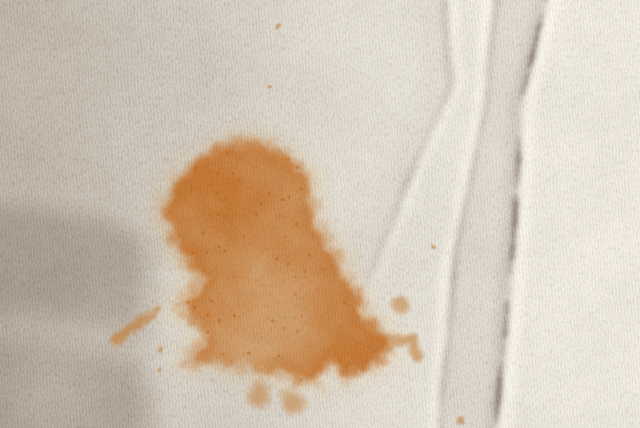
This texture is drawn by a Shadertoy shader. Its source:

```glsl
vec2 hash2(vec2 p) {
    p = vec2(dot(p, vec2(127.1, 311.7)), dot(p, vec2(269.5, 183.3)));
    return fract(sin(p) * 43758.5);
}

// Distance to the nearest scattered cell point
float cellular(vec2 p) {
    vec2 cell = floor(p), f = fract(p);
    float nearest = 2.0;
    for (int j = -1; j <= 1; j++)
        for (int i = -1; i <= 1; i++) {
            vec2 o = vec2(i, j);
            nearest = min(nearest, length(o + hash2(cell + o) - f));
        }
    return nearest;
}

// Layered sines, roughly -1 to 1
float waves(vec2 p) {
    float sum = 0.0, amp = 0.5;
    for (int i = 0; i < 4; i++) {
        sum += amp * sin(p.x + 1.7 * sin(p.y)) * cos(p.y + 1.3 * sin(p.x * 0.8));
        p = mat2(1.6, 1.2, -1.2, 1.6) * p + 2.3;
        amp *= 0.55;
    }
    return sum;
}

float segmentDist(vec2 p, vec2 a, vec2 b) {
    vec2 ab = b - a;
    return length(p - a - ab * clamp(dot(p - a, ab) / dot(ab, ab), 0.0, 1.0));
}

// Signed distance to the spill outline, negative inside
float spillDist(vec2 p) {
    const int N = 22;
    vec2 v[N] = vec2[N](
        vec2(.566, .684), vec2(.63, .664), vec2(.684, .639), vec2(.727, .59), vec2(.742, .488), vec2(.80, .395),
        vec2(.86, .277), vec2(.925, .21), vec2(.902, .156), vec2(.81, .112), vec2(.775, .15), vec2(.745, .102),
        vec2(.70, .105), vec2(.586, .135), vec2(.43, .15), vec2(.469, .219), vec2(.41, .293),
        vec2(.462, .346), vec2(.41, .414), vec2(.374, .508), vec2(.42, .60), vec2(.488, .648));
    float d = 9.0, side = 1.0;
    for (int i = 0; i < N; i++) {
        vec2 a = v[i], b = v[(i + 1) % N];
        d = min(d, segmentDist(p, a, b));
        if ((a.y > p.y) != (b.y > p.y) && p.x < a.x + (b.x - a.x) * (p.y - a.y) / (b.y - a.y))
            side = -side;
    }
    return d * side;
}

// Horizontal offset from a crease through four points, listed top to bottom
float creaseOffset(vec2 p, vec2 a, vec2 b, vec2 c, vec2 d) {
    float x = mix(b.x, a.x, (p.y - b.y) / (a.y - b.y));
    x = mix(x, mix(c.x, b.x, (p.y - c.y) / (b.y - c.y)), smoothstep(0.07, -0.07, p.y - b.y));
    x = mix(x, mix(d.x, c.x, (p.y - d.y) / (c.y - d.y)), smoothstep(0.07, -0.07, p.y - c.y));
    return p.x - x + 0.004 * waves(p * 12.0);
}

float bump(float x, float width) {
    return exp(-x * x / (width * width));
}

float clothShade(vec2 p) {
    float s = mix(0.73, 0.90, smoothstep(-0.15, 1.3, p.x + 0.06 * p.y));
    s += 0.02 * smoothstep(1.2, 1.35, p.x);
    s += 0.05 * bump(length((p - vec2(0.42, 0.26)) * vec2(1.0, 0.5)), 0.13);

    // Rounded shadow at the lower left, split by a pale roll
    float roundTop = 0.535 - 0.6 * p.x * p.x;
    float shadow = smoothstep(0.03, -0.06, p.y - roundTop) * smoothstep(0.42, 0.28, p.x);
    float roll = p.y - 0.235 + 0.5 * p.x * p.x;
    s -= shadow * (0.09 - 0.06 * bump(roll, 0.05) + 0.02 * bump(p.x - 0.32, 0.06));
    s += 0.05 * shadow * bump(length(p - vec2(0.12, 0.08)), 0.12);

    // Three pressed folds of uneven strength
    float left = creaseOffset(p, vec2(1.05, 1.0), vec2(1.065, .805), vec2(.957, .56), vec2(.86, .316));
    float mid = creaseOffset(p, vec2(1.156, 1.0), vec2(1.133, .746), vec2(1.064, .414), vec2(1.025, 0.0));
    float right = creaseOffset(p, vec2(1.28, 1.0), vec2(1.22, .766), vec2(1.207, .49), vec2(1.162, 0.0));
    float reach = smoothstep(0.27, 0.4, p.y) * (0.7 + 0.5 * waves(vec2(1.0, p.y * 7.0)));
    s += reach * (0.06 * bump(left - 0.012, 0.015) - 0.09 * bump(left + 0.010, 0.013));
    s -= 0.03 * reach * bump(left + 0.04, 0.045);
    float midWear = 0.8 + 0.5 * waves(vec2(5.0, p.y * 10.0));
    s += midWear * (0.045 * bump(mid + 0.014, 0.015) - 0.10 * bump(mid - 0.007, 0.011));
    s -= 0.045 * smoothstep(0.0, 0.03, mid) * smoothstep(0.02, -0.02, right);
    float rightWear = clamp(0.55 + 1.2 * waves(vec2(3.0, p.y * 16.0) + p.x), 0.1, 1.0);
    s -= 0.26 * rightWear * bump(right, 0.009) + 0.05 * bump(right + 0.012, 0.018);
    s += 0.045 * bump(right - 0.022, 0.018);
    return s + 0.02 * waves(p * 8.0);
}

// Slanted knit ribs broken up by fine threads
float knit(vec2 p) {
    float rib = sin(820.0 * (p.x + 0.10 * p.y) + 2.5 * waves(p * 22.0));
    float threads = 0.48 - cellular(vec2(p.x + 0.10 * p.y, p.y) * vec2(240.0, 105.0));
    return 0.016 * rib + 0.075 * threads + 0.012 * waves(p * 60.0);
}

// Loose drops and smears around the spill
float splashes(vec2 p) {
    vec3 drop[9] = vec3[9](
        vec3(.605, .08, .030), vec3(.685, .062, .030), vec3(.94, .288, .020),
        vec3(1.02, .422, .007), vec3(.377, .183, .008), vec3(.377, .14, .006),
        vec3(.63, .797, .006), vec3(.65, .935, .005), vec3(1.08, .012, .012));
    float amount = 0.0;
    for (int i = 0; i < 9; i++) {
        float r = drop[i].z;
        amount = max(amount, 0.6 * smoothstep(r * 1.4, r * 0.3, length(p - drop[i].xy)));
    }
    float streak = segmentDist(p, vec2(.275, .205), vec2(.37, .278)) - 0.015 + 0.1 * (p.x - 0.27);
    float tail = min(segmentDist(p, vec2(.9, .2), vec2(.965, .208)), segmentDist(p, vec2(.965, .208), vec2(.98, .17)));
    amount = max(amount, 0.75 * smoothstep(0.008, -0.010, streak));
    return max(amount, 0.65 * smoothstep(0.024, 0.002, tail));
}

void mainImage(out vec4 fragColor, in vec2 fragCoord) {
    vec2 p = fragCoord / iResolution.y;
    p.x *= 1.5 * iResolution.y / iResolution.x;
    float weave = knit(p), shade = clothShade(p) + weave;
    vec3 col = shade * mix(vec3(1.0, 0.93, 0.855), vec3(1.0, 0.978, 0.935), smoothstep(0.64, 0.9, shade));

    // Soaked area with a ragged soft rim
    vec2 ragged = p + 0.010 * vec2(waves(p * 34.0), waves(p.yx * 37.0 + 4.0));
    float d = spillDist(ragged) + 0.02 * (cellular(p * 26.0) - 0.5);
    float soak = smoothstep(0.016, -0.030, d);
    float depth = 0.40 + 0.4 * waves(p * 11.0 + 1.0) + 0.15 * waves(p * 31.0);
    depth += 0.4 * bump(length(p - vec2(0.5, 0.52)), 0.13) + 0.45 * bump(length(p - vec2(0.84, 0.19)), 0.09);
    depth += 0.2 * bump(d + 0.03, 0.02) - 0.4 * bump(length(p - vec2(0.62, 0.3)), 0.12);
    vec3 dye = mix(vec3(.79, .59, .39), vec3(.75, .45, .19), clamp(depth, 0.0, 1.0));
    dye = mix(dye, vec3(.80, .65, .48), 0.5 * bump(length((p - vec2(0.57, 0.17)) * vec2(0.6, 1.0)), 0.04));
    dye *= 1.0 + 1.1 * weave;
    col = mix(col, col * vec3(1.0, 0.95, 0.86), 0.5 * smoothstep(0.06, 0.0, d));
    col = mix(col, dye, 0.95 * soak);
    col = mix(col, vec3(.76, .52, .27), splashes(ragged) * (1.0 - soak));

    // Sparse saturated specks inside the spill
    float speck = smoothstep(0.13, 0.05, cellular(p * 24.0)) * smoothstep(-0.1, 0.4, waves(p * 19.0));
    col = mix(col, vec3(.72, .38, .08), 0.55 * speck * soak);
    fragColor = vec4(clamp(col, 0.0, 1.0), 1.0);
}
```
